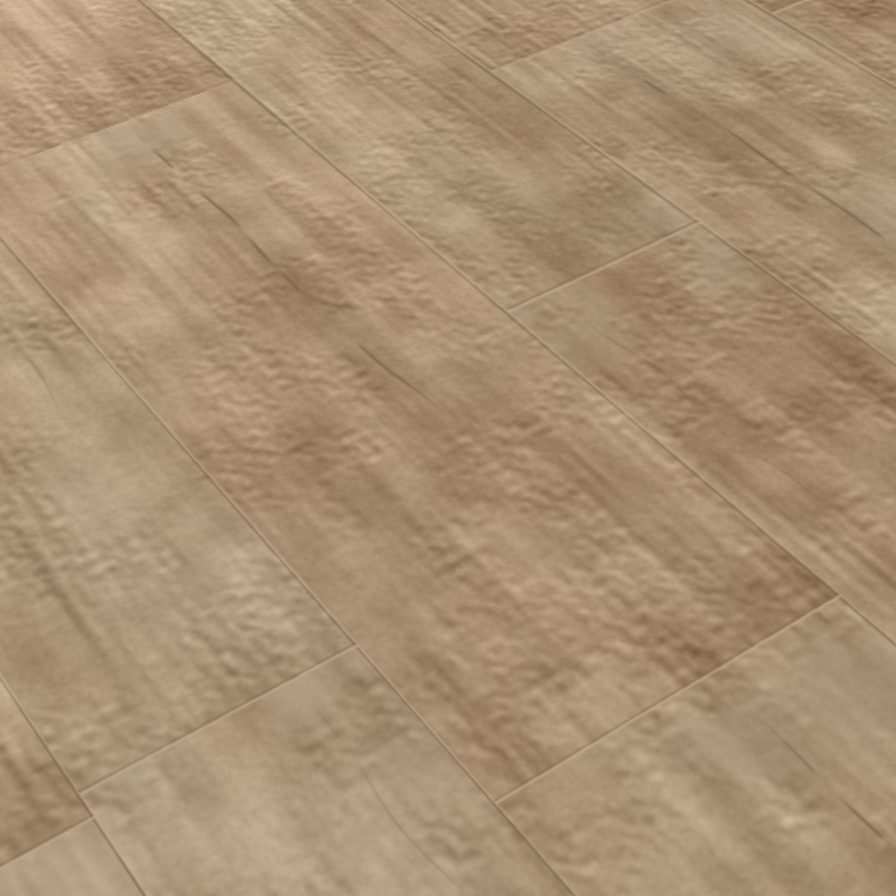
Reproduce this texture procedurally as a WebGL 1 fragment shader.

```glsl
precision highp float;
// Worn beige wood-look planks, alternating narrow and wide rows, seen in slanting perspective.
uniform vec2 u_resolution;

float hash(vec2 p) {
  p = fract(p * vec2(0.1031, 0.1137));
  p += dot(p, p.yx + 33.33);
  return fract((p.x + p.y) * p.x * 37.7);
}

float noise(vec2 p) {
  vec2 i = floor(p), f = fract(p);
  f = f * f * (3.0 - 2.0 * f);
  return mix(mix(hash(i), hash(i + vec2(1.0, 0.0)), f.x),
             mix(hash(i + vec2(0.0, 1.0)), hash(i + 1.0), f.x), f.y);
}

float fbm(vec2 p) {
  float sum = 0.0, amp = 0.5;
  for (int i = 0; i < 5; i++) {
    sum += amp * noise(p);
    p = p * 2.03 + 17.3;
    amp *= 0.5;
  }
  return sum;
}

// Soft line of the given half width, at signed distance d
float line(float d, float halfWidth) {
  float soft = 0.0012 + 0.7 / u_resolution.y;
  return 1.0 - smoothstep(halfWidth - soft, halfWidth + soft, abs(d));
}

void main() {
  vec2 uv = gl_FragCoord.xy / u_resolution;
  vec2 pos = vec2(uv.x, 1.0 - uv.y);

  // Floor plane from two vanishing points: across and along the planks
  vec2 toLong = pos - vec2(-1.354, -1.289);
  vec2 toCross = vec2(4.479 - pos.x, pos.y + 1.471);
  float longSlope = toLong.y / toLong.x;
  float crossSlope = toCross.y / toCross.x;
  float across = 1.0 / (longSlope + 0.031);
  float along = 1.0 / (crossSlope - 0.031);

  // Floor units to canvas units, at right angles to each seam
  float acrossScale = toLong.x / (across * across * sqrt(1.0 + longSlope * longSlope));
  float alongScale = toCross.x / (along * along * sqrt(1.0 + crossSlope * crossSlope));

  // Row pair, then the narrow or wide plank inside it
  float pair = floor((across - 0.65) / 0.4825);
  float x = across - 0.65 - pair * 0.4825;
  float wide = step(0.2, x);
  x -= wide * 0.2;
  float width = 0.2 + 0.0825 * wide;
  float run = along - mix(1.976 + 0.328 * pair, 1.748 + 1.002 * pair, wide);
  float plank = floor(run / 1.2);
  float y = run - plank * 1.2;
  vec2 id = vec2(pair * 2.0 + wide + 5.0, plank + 7.0);
  float tint = hash(id * 13.7);
  vec2 local = vec2(across, along) + id * vec2(3.1, 5.3) + 20.0;

  // Stains, long streaks and fine grain
  float stain = fbm(local * vec2(11.0, 5.0)) - 0.48;
  float cloud = fbm(local * vec2(24.0, 17.0) + 40.0) - 0.48;
  float streak = fbm(local * vec2(48.0, 2.6)) - 0.48;
  float bend = 0.004 * noise(local * vec2(8.0, 4.0));
  vec2 grainPos = vec2(local.x + bend, local.y) * vec2(150.0, 7.0);
  float grain = noise(grainPos) - noise(grainPos + vec2(0.6, 0.0));
  vec2 pitPos = local * vec2(150.0, 95.0);
  float pits = noise(pitPos) - noise(pitPos + vec2(0.5, 0.6));
  float speckle = noise(local * vec2(320.0, 220.0)) - 0.5;
  float grainArea = smoothstep(0.3, 0.65, noise(local * vec2(14.0, 3.5) + 9.0));
  float nearEnd = 1.0 - smoothstep(0.0, 0.3, y);
  float farEnd = smoothstep(0.95, 1.2, y);
  float pitArea = smoothstep(0.45, 0.7, noise(local * vec2(22.0, 13.0)) + 0.25 * nearEnd);

  float tone = 0.15 * stain + 0.15 * cloud + 0.16 * streak + 0.035 * speckle;
  tone += grain * (0.025 + 0.05 * grainArea) + pits * (0.025 + 0.075 * pitArea);
  tone += 0.035 * (tint - 0.5) - 0.035 * nearEnd * noise(local * vec2(20.0, 9.0));

  // Light falls off from the upper left
  tone += 0.13 * exp(-2.6 * length(pos * vec2(1.0, 1.2))) - 0.025 * pos.x;
  vec3 color = vec3(0.66, 0.56, 0.45) + tone * vec3(1.0, 1.0, 0.98);

  // Warm and grey shifts, pale worn patches by the far ends
  float greyness = stain + 0.5 * (tint - 0.5);
  color += vec3(-0.025, 0.0, 0.015) * greyness;
  float worn = farEnd * smoothstep(0.42, 0.7, fbm(local * vec2(17.0, 9.0) + 70.0));
  color = mix(color, vec3(0.70, 0.63, 0.53), 0.55 * worn);

  // Dark broken cracks along the wood
  float crackX = width * (wide > 0.5 ? 0.59 - 0.22 * pair : 0.15 + 0.6 * tint);
  float wobble = 0.012 * (noise(vec2(along * 9.0, id.x)) - 0.5);
  float crackDist = (x - crackX + wobble) * acrossScale;
  float crackSpan = smoothstep(0.42, 0.55, y) * (1.0 - smoothstep(1.08, 1.2, y));
  float broken = smoothstep(0.2, 0.6, noise(vec2(along * 24.0, id.x * 7.0)));
  float crack = line(crackDist, 0.0016) * broken + 0.3 * exp(-abs(crackDist) * 130.0);
  color = mix(color, vec3(0.45, 0.36, 0.27), 0.5 * crack * crackSpan * (0.4 + 0.6 * wide));

  // Long seams: a pale filled gap with a shaded lip
  float longDist = (x < width - x ? x : x - width) * acrossScale;
  float seamWear = noise(vec2(along * 13.0, floor(across * 2.0 + 0.5)));
  color = mix(color, vec3(0.47, 0.39, 0.30), (0.35 + 0.35 * seamWear) * line(longDist + 0.0026, 0.0015));
  color = mix(color, vec3(0.75, 0.66, 0.55), (0.75 - 0.5 * seamWear) * line(longDist, 0.0013));

  // Cross joints
  float crossDist = (y < 0.6 ? y : y - 1.2) * alongScale;
  float jointFade = 1.0 - 0.6 * smoothstep(2.6, 2.9, along);
  color = mix(color, vec3(0.48, 0.39, 0.30), 0.4 * jointFade * line(crossDist - 0.003, 0.0015));
  color = mix(color, vec3(0.76, 0.67, 0.56), 0.65 * jointFade * line(crossDist, 0.0016));

  gl_FragColor = vec4(color, 1.0);
}
```
